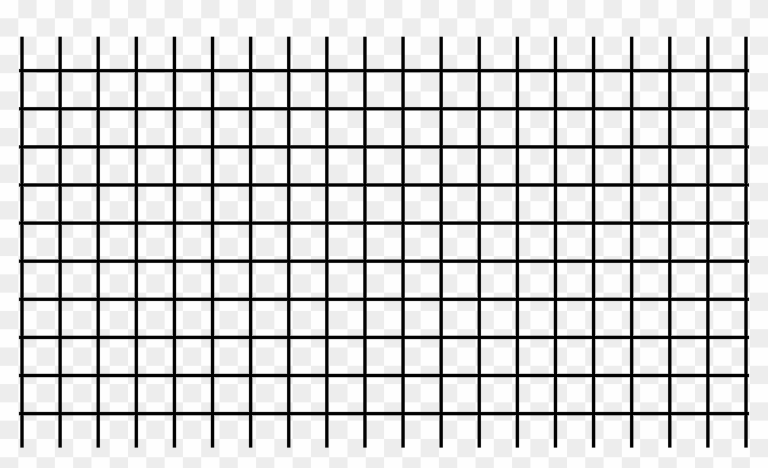
Reproduce this pattern procedurally as a Shadertoy shader.

```glsl
// Black open-ended grid of 20 by 10 lines over a pale grey and white checkerboard.

// Lengths are fractions of the canvas height.
const vec2  LINE_COUNT   = vec2(20.0, 10.0);   // upright, level
const float LINE_SPACING = 0.08142;
const float LINE_WIDTH   = 0.0072;
const float LINE_SOFT    = 0.0032;
const vec2  HALF_EXTENT  = vec2(0.780, 0.439); // reach of level, upright lines
const float GRID_CENTER_Y = 0.4826;
const float CHECK_SIZE   = 0.03908;

const vec3 LINE_COLOR  = vec3(0.005);
const vec3 CHECK_LIGHT = vec3(0.996);
const vec3 CHECK_DARK  = vec3(0.928);

// Smoothed square wave on each axis: +1 in even cells, -1 in odd ones.
vec2 squareWave(vec2 p, float cell, float pixel) {
    float period = 2.0 * cell;
    vec2 edge = (abs(fract(p / period - 0.25) - 0.5) - 0.25) * period;
    return clamp(2.0 * edge / pixel, -1.0, 1.0);
}

// Distance on each axis to the nearest line of a finite centred row.
vec2 lineDistance(vec2 p) {
    vec2 last = 0.5 * (LINE_COUNT - 1.0);
    vec2 index = clamp(floor(p / LINE_SPACING) + 0.5, -last, last);
    return abs(p - index * LINE_SPACING);
}

// Coverage of the region where d is negative.
vec2 coverage(vec2 d, float blur) {
    return smoothstep(0.5 * blur, -0.5 * blur, d);
}

void mainImage(out vec4 fragColor, in vec2 fragCoord) {
    float pixel = 1.0 / iResolution.y;
    vec2 uv = fragCoord * pixel;
    float aspect = iResolution.x * pixel;

    // Checkerboard, starting with a light cell at the upper left
    vec2 wave = squareWave(vec2(uv.x, 1.0 - uv.y), CHECK_SIZE, pixel);
    vec3 color = mix(CHECK_DARK, CHECK_LIGHT, 0.5 + 0.5 * wave.x * wave.y);

    // Grid lines, cut off square just beyond the outer crossings
    vec2 p = uv - vec2(0.5 * aspect, GRID_CENTER_Y);
    float blur = max(LINE_SOFT, 1.5 * pixel);
    vec2 lines = coverage(lineDistance(p) - 0.5 * LINE_WIDTH, blur);
    vec2 inside = coverage(abs(p) - HALF_EXTENT, blur);
    vec2 ink = lines * inside.yx;

    color = mix(color, LINE_COLOR, max(ink.x, ink.y));
    fragColor = vec4(color, 1.0);
}
```
